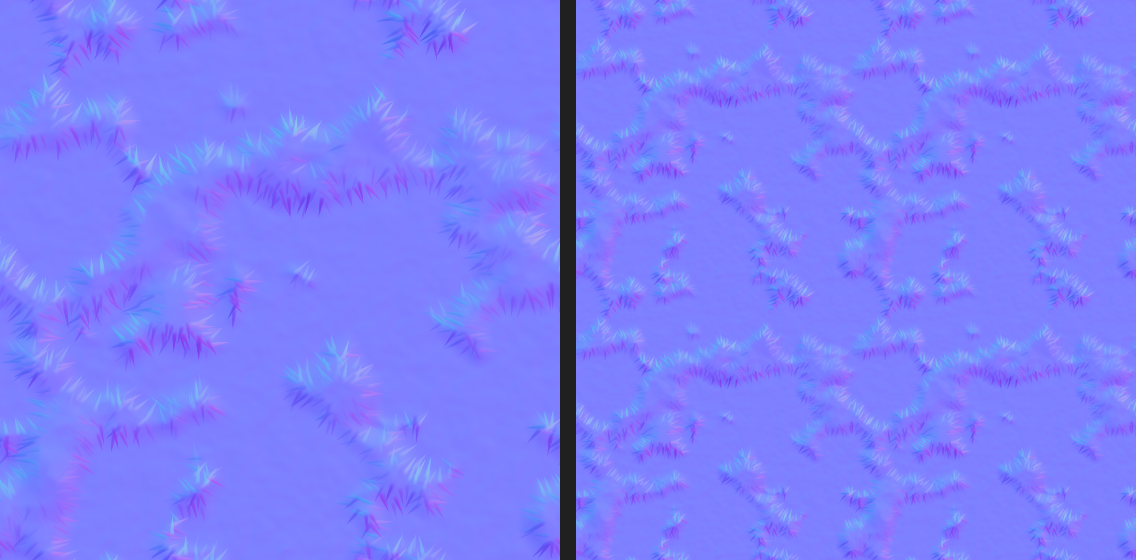
Left: one tile. Right: repeated 2 by 2.
Reproduce this texture map procedurally as a three.js fragment shader.

```glsl
// Tileable normal map of soft moss patches fringed with outward pointing tufts.
varying vec2 vUv;

const float TUFT_GRID = 64.0;      // tuft cells across the tile
const float TUFT_REACH = 0.023;    // half length of a tuft
const float TUFT_WIDTH = 0.0058;   // half width at its root
const float PATCH_LEVEL = 0.035;   // field value at a patch outline

// Sine-free hash: two values from 0 to 1.
vec2 hash2(vec2 p, float seed) {
  vec3 q = fract(vec3(p.xyx + seed) * vec3(0.1031, 0.1030, 0.0973));
  q += dot(q, q.yzx + 33.33);
  return fract((q.xx + q.yz) * q.zy);
}

vec2 latticeSlope(vec2 cell, float period, float seed) {
  return hash2(mod(cell, period), seed) * 2.0 - 1.0;
}

// Wrapping gradient noise: value in x, derivative over the tile in yz.
vec3 noiseSlope(vec2 uv, float period, float seed) {
  vec2 p = uv * period;
  vec2 i = floor(p);
  vec2 f = p - i;
  vec2 u = f * f * f * (f * (f * 6.0 - 15.0) + 10.0);
  vec2 du = 30.0 * f * f * (f * (f - 2.0) + 1.0);
  vec2 e = vec2(1.0, 0.0);
  vec2 ga = latticeSlope(i, period, seed);
  vec2 gb = latticeSlope(i + e.xy, period, seed);
  vec2 gc = latticeSlope(i + e.yx, period, seed);
  vec2 gd = latticeSlope(i + e.xx, period, seed);
  float a = dot(ga, f);
  float b = dot(gb, f - e.xy);
  float c = dot(gc, f - e.yx);
  float d = dot(gd, f - e.xx);
  float k = a - b - c + d;
  float value = a + u.x * (b - a) + u.y * (c - a) + u.x * u.y * k;
  vec2 slope = ga + u.x * (gb - ga) + u.y * (gc - ga)
             + u.x * u.y * (ga - gb - gc + gd)
             + du * (u.yx * k + vec2(b, c) - a);
  return vec3(value, slope * period);
}

// Patches: approximate inside distance in x, outward direction in yz.
vec3 mossPatch(vec2 uv) {
  vec3 n = noiseSlope(uv, 5.0, 17.0)
         + 0.42 * noiseSlope(uv, 11.0, 41.0)
         + 0.10 * noiseSlope(uv, 23.0, 73.0);
  float steep = length(n.yz);
  return vec3((n.x - PATCH_LEVEL) / (steep + 1.5), -n.yz / (steep + 0.6));
}

// Soft tapered blade; q.x runs from root to tip, both axes in tile units.
float bladeMask(vec2 q, float reach, float width) {
  float along = q.x / reach;
  float w = width * max(0.55 - 0.5 * along, 0.04);
  float body = 1.0 - smoothstep(0.2, 1.0, abs(q.y) / w);
  return body * smoothstep(-1.0, -0.3, along) * (1.0 - smoothstep(0.3, 1.0, along));
}

// One tuft: weighted tilt in xy, weight in z.
vec3 tuft(vec2 uv, vec2 cell) {
  vec2 id = mod(cell, TUFT_GRID);
  vec2 root = (cell + hash2(id, 5.0)) / TUFT_GRID;
  vec2 offset = uv - root;
  if (dot(offset, offset) > TUFT_REACH * TUFT_REACH) return vec3(0.0);
  vec3 moss = mossPatch(root);
  float rim = smoothstep(-0.002, 0.004, moss.x) * (1.0 - smoothstep(0.006, 0.045, moss.x));
  vec2 vary = hash2(id, 29.0);
  vec2 dir = moss.yz + 1e-4;
  dir = normalize(dir + (vary.x - 0.5) * 0.8 * vec2(-dir.y, dir.x));
  vec2 side = vec2(-dir.y, dir.x);
  vec2 q = vec2(dot(offset, dir), dot(offset, side));
  float weight = rim * bladeMask(q, TUFT_REACH * (0.7 + 0.3 * vary.y), TUFT_WIDTH);
  vec2 tilt = dir * (0.22 + 0.46 * vary.y) + side * q.y / TUFT_WIDTH * 0.3;
  return weight * vec3(tilt, 1.0);
}

// Tufts from the surrounding cells, blended without order.
vec2 fringeTilt(vec2 uv) {
  vec2 cell = floor(uv * TUFT_GRID);
  vec3 sum = vec3(0.0);
  for (int y = -2; y <= 2; y++)
    for (int x = -2; x <= 2; x++)
      sum += tuft(uv, cell + vec2(float(x), float(y)));
  return sum.xy / (0.55 + sum.z);
}

// Rounded shoulder of each patch and gentle swells across its top.
vec2 bodyTilt(vec2 uv) {
  vec3 moss = mossPatch(uv);
  float inside = smoothstep(-0.012, 0.014, moss.x);
  float shoulder = inside * (1.0 - smoothstep(0.01, 0.075, moss.x));
  vec2 swell = noiseSlope(uv, 9.0, 97.0).yz * 0.007;
  return moss.yz * shoulder * 0.15 + swell * inside;
}

// Faint grain of the ground.
vec2 groundTilt(vec2 uv) {
  return noiseSlope(uv, 22.0, 131.0).yz * 0.0007
       + noiseSlope(uv, 48.0, 157.0).yz * 0.0003;
}

void main() {
  float strength = 0.8 + 0.9 * noiseSlope(vUv, 6.0, 211.0).x;
  vec2 tilt = fringeTilt(vUv) * strength + bodyTilt(vUv) + groundTilt(vUv);
  tilt = tilt * vec2(0.75, 1.05) + vec2(-0.012, 0.004);
  gl_FragColor = vec4(normalize(vec3(tilt, 1.0)) * 0.5 + 0.5, 1.0);
}
```
